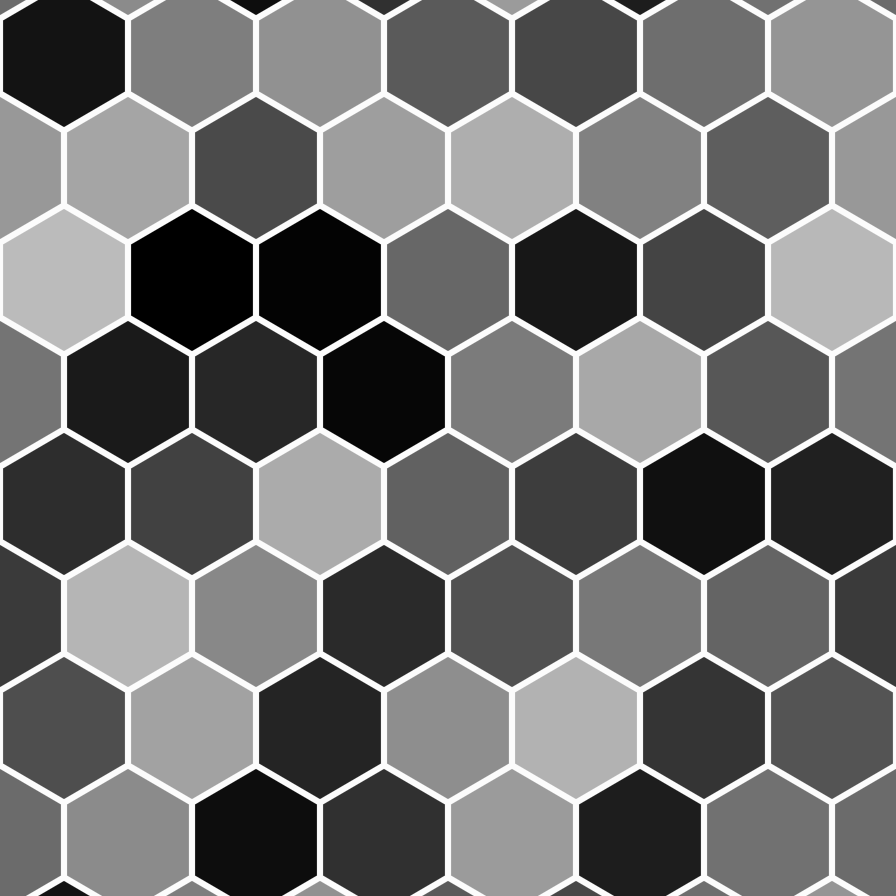
A WebGL 2 fragment shader for this pattern:

```glsl
#version 300 es
precision highp float;
// Honeycomb of flat grey hexagons in mixed shades, parted by thin white lines.

#define COLUMNS 7.0        // hexagons across
#define ROWS 8.0           // hexagon rows, an even number so that it tiles
#define LINE_WIDTH 0.048   // in hexagon widths
#define LINE_SHADE 0.99
#define DARKEST 0.0
#define LIGHTEST 0.735
#define SHADE_SEED 23

uniform vec2 u_resolution;
out vec4 outColor;

const float ROW_PITCH = 0.8660254;  // row spacing of regular hexagons of width 1
const int SHADE_PRIME = 59;         // prime just above the number of hexagons

// Distance from the centre, 0.5 on the border of an upright hexagon of width 1
float hexDistance(vec2 p) {
    p = abs(p);
    return max(p.x, dot(p, vec2(0.5, ROW_PITCH)));
}

// Centre of the hexagon nearest to p in the given row; odd rows shift by half
vec2 centreInRow(vec2 p, float row) {
    float shift = 0.5 * mod(row, 2.0);
    return vec2(floor(p.x - shift + 0.5) + shift, row + 0.5);
}

// Fifth power modulo a prime: shuffles the cells evenly over all shades
float cellShade(vec2 centre) {
    vec2 cell = mod(floor(centre), vec2(COLUMNS, ROWS));
    int n = (int(cell.y * COLUMNS + cell.x) + SHADE_SEED) % SHADE_PRIME;
    int squared = n * n % SHADE_PRIME;
    int shuffled = squared * squared % SHADE_PRIME * n % SHADE_PRIME;
    return mix(DARKEST, LIGHTEST, float(shuffled) / float(SHADE_PRIME - 1));
}

void main() {
    vec2 p = gl_FragCoord.xy / u_resolution * vec2(COLUMNS, ROWS);
    vec2 toRegular = vec2(1.0, ROW_PITCH);

    // Nearest hexagon among this row and its two neighbours
    float nearest = 10.0;
    vec2 centre = vec2(0.0);
    for (float i = -1.0; i <= 1.0; i++) {
        vec2 candidate = centreInRow(p, floor(p.y) + i);
        float d = hexDistance((p - candidate) * toRegular);
        if (d < nearest) {
            nearest = d;
            centre = candidate;
        }
    }

    // Smooth line along the border
    float pixel = COLUMNS / u_resolution.x;
    float edge = 0.5 - nearest - 0.5 * LINE_WIDTH;
    float line = 1.0 - smoothstep(-0.7 * pixel, 0.7 * pixel, edge);

    outColor = vec4(vec3(mix(cellShade(centre), LINE_SHADE, line)), 1.0);
}
```
